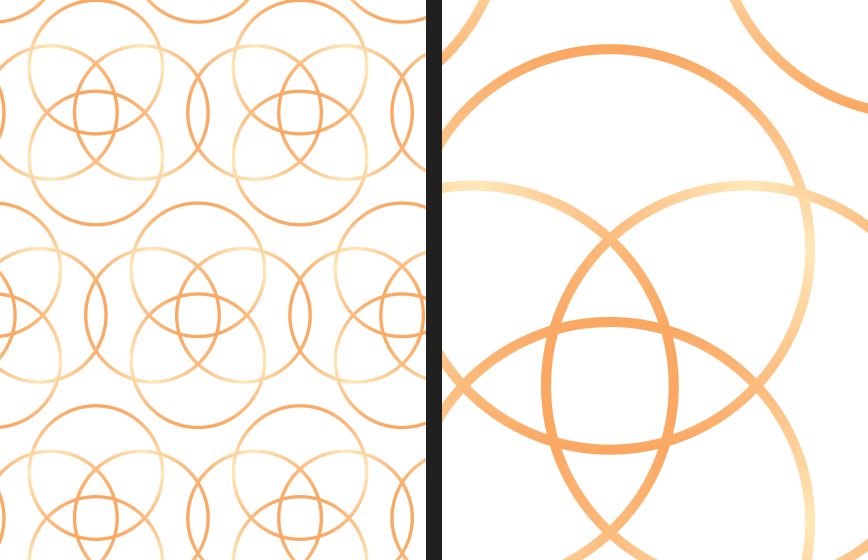
Left, the full canvas; right, a detail of the centre.
Give the GLSL for this pattern, as a WebGL 1 fragment shader.

```glsl
precision highp float;

uniform vec2 u_resolution;

// Lengths are fractions of the canvas height.
#define PITCH vec2(0.3646, 0.3620)
#define ORIGIN vec2(0.3535, 0.4370)
#define RADIUS 0.1192
#define OFFSET 0.0812
#define LINE_WIDTH 0.0060
#define ORANGE vec3(0.980, 0.655, 0.385)
#define CREAM vec3(1.000, 0.910, 0.730)
#define PAPER vec3(1.0)

// One ring, cream across its middle and orange at both ends of the axis.
vec3 drawRing(vec3 base, vec2 p, vec2 axis, float pixel) {
  float edge = abs(length(p) - RADIUS) - 0.5 * LINE_WIDTH;
  float coverage = clamp(0.5 - edge / pixel, 0.0, 1.0);
  float along = min(abs(dot(p, axis)) / RADIUS, 1.0);
  return mix(base, mix(CREAM, ORANGE, along), coverage);
}

// Four rings interlaced around a shared centre.
vec3 drawRosette(vec3 base, vec2 p, float pixel) {
  vec2 right = vec2(1.0, 0.0);
  vec2 up = vec2(0.0, 1.0);
  base = drawRing(base, p + OFFSET * right, right, pixel);
  base = drawRing(base, p - OFFSET * right, right, pixel);
  base = drawRing(base, p + OFFSET * up, up, pixel);
  return drawRing(base, p - OFFSET * up, up, pixel);
}

void main() {
  float pixel = 1.0 / u_resolution.y;
  vec2 p = gl_FragCoord.xy * pixel - ORIGIN;
  float nearestRow = floor(p.y / PITCH.y + 0.5);
  vec3 color = PAPER;

  // Rosettes overlap their cells, so visit the neighbours too.
  for (int j = -1; j <= 1; j++) {
    float row = nearestRow + float(j);
    float shift = 0.5 * mod(row, 2.0); // half-drop between rows
    float nearestColumn = floor(p.x / PITCH.x - shift + 0.5);
    for (int i = -1; i <= 1; i++) {
      vec2 cell = vec2(nearestColumn + float(i) + shift, row);
      color = drawRosette(color, p - cell * PITCH, pixel);
    }
  }

  gl_FragColor = vec4(color, 1.0);
}
```
